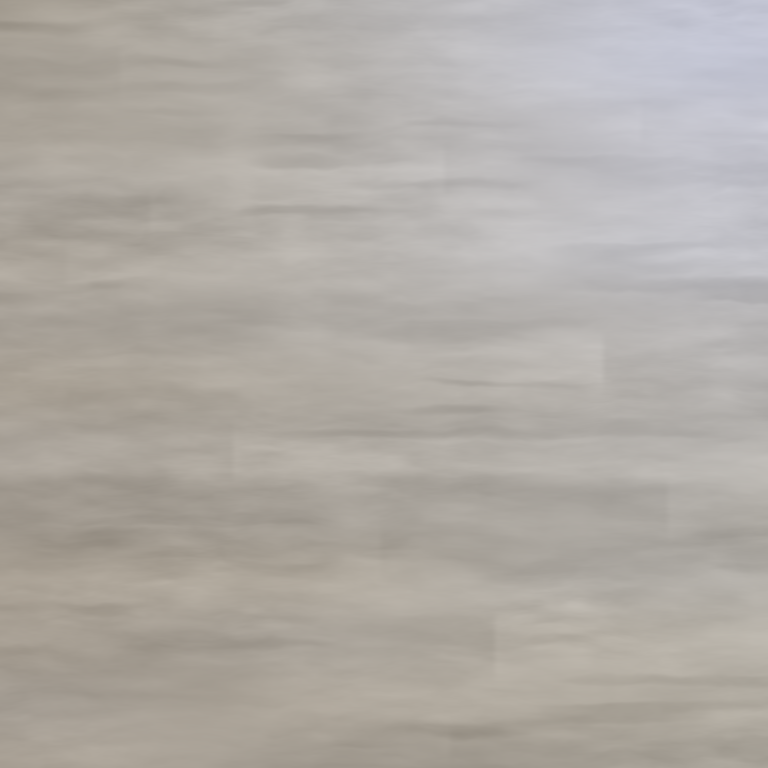
Give the GLSL for this texture, as a WebGL 2 fragment shader.

```glsl
#version 300 es
precision highp float;

#define ROWS 16.0
#define STRIP_LENGTH 1.25
#define EDGE_SOFTNESS 0.26
#define END_SOFTNESS 0.006
#define TONE_RANGE 0.05
#define BAND_DEPTH 0.125
#define STREAK_DEPTH 0.05
#define GRAIN_DEPTH 0.062
#define EXPOSURE -0.018
#define WARM_SHADE vec3(0.655, 0.622, 0.578)
#define PALE_BEIGE vec3(0.715, 0.699, 0.664)
#define COOL_LIGHT vec3(0.790, 0.800, 0.860)

uniform vec2 u_resolution;
out vec4 fragColor;

float hash(vec2 p) {
  return fract(sin(dot(p, vec2(127.1, 311.7))) * 43758.5453);
}

float noise(vec2 p) {
  vec2 cell = floor(p);
  vec2 f = fract(p);
  f = f * f * (3.0 - 2.0 * f);
  float low = mix(hash(cell), hash(cell + vec2(1.0, 0.0)), f.x);
  float high = mix(hash(cell + vec2(0.0, 1.0)), hash(cell + 1.0), f.x);
  return mix(low, high, f.y);
}

float fbm(vec2 p) {
  float sum = 0.0;
  float weight = 0.5;
  for (int i = 0; i < 4; i++) {
    sum += weight * noise(p);
    p = p * 2.03 + 17.3;
    weight *= 0.5;
  }
  return sum / 0.9375;
}

// Tone of one row, stepping crisply where two strips butt together
float rowTone(float x, float row) {
  float along = x / STRIP_LENGTH + hash(vec2(row, 4.7)) * 5.0 - 0.5;
  float strip = floor(along);
  float halfWidth = END_SOFTNESS / STRIP_LENGTH;
  float join = smoothstep(0.5 - halfWidth, 0.5 + halfWidth, fract(along));
  return mix(hash(vec2(strip, row)), hash(vec2(strip + 1.0, row)), join) - 0.5;
}

// Rows melt into each other along slightly wavering edges
float plankTone(vec2 p) {
  float across = p.y * ROWS - 0.5 + 0.35 * (noise(p * vec2(7.0, 20.0)) - 0.5);
  float row = floor(across);
  float blend = smoothstep(0.5 - EDGE_SOFTNESS, 0.5 + EDGE_SOFTNESS, fract(across));
  return mix(rowTone(p.x, row), rowTone(p.x, row + 1.0), blend);
}

// Long broken dark lines running with the grain
float darkStreaks(vec2 p) {
  float line = noise(vec2(p.x * 5.0, p.y * 62.0) + 31.0);
  float patches = smoothstep(0.35, 0.75, noise(p * vec2(3.5, 11.0) + 8.0));
  return smoothstep(0.55, 0.95, line) * patches;
}

// Warm shade at lower left, daylight sheen from the upper right
vec3 litBase(vec2 p) {
  float lift = smoothstep(-0.2, 1.25, p.x * 0.7 + p.y * 0.42);
  vec3 base = mix(WARM_SHADE, PALE_BEIGE, lift);
  vec2 toWindow = p - vec2(1.03, 1.04);
  return mix(base, COOL_LIGHT, exp(-4.0 * dot(toWindow, toWindow)));
}

void main() {
  vec2 p = gl_FragCoord.xy / u_resolution;

  // Uneven warping keeps the grain ragged rather than ruled
  vec2 wander = vec2(fbm(p * vec2(9.0, 18.0)), fbm(p * vec2(11.0, 22.0) + 60.0)) - 0.5;
  vec2 grainPoint = p + wander * vec2(0.04, 0.016);

  // Broad bands, fine fibres and small cloudy smudges
  float bands = fbm(grainPoint * vec2(1.7, 13.0) + 5.0) - 0.5;
  float fibres = fbm(grainPoint * vec2(15.0, 72.0)) - 0.5;
  float smudges = fbm(grainPoint * vec2(16.0, 28.0) + 40.0) - 0.5;
  float wear = 0.55 + 0.9 * noise(p * vec2(4.0, 10.0) + 90.0);

  float tone = TONE_RANGE * plankTone(p) + BAND_DEPTH * bands;
  tone += GRAIN_DEPTH * wear * (fibres + 0.6 * smudges);
  tone -= STREAK_DEPTH * darkStreaks(grainPoint);

  // Faint drift between beige and grey
  float tint = noise(p * vec2(2.5, 12.0) + 70.0) - 0.5;
  vec3 color = litBase(p) + tone + tint * vec3(0.008, 0.002, -0.010);

  fragColor = vec4(clamp(color + EXPOSURE, 0.0, 1.0), 1.0);
}
```
